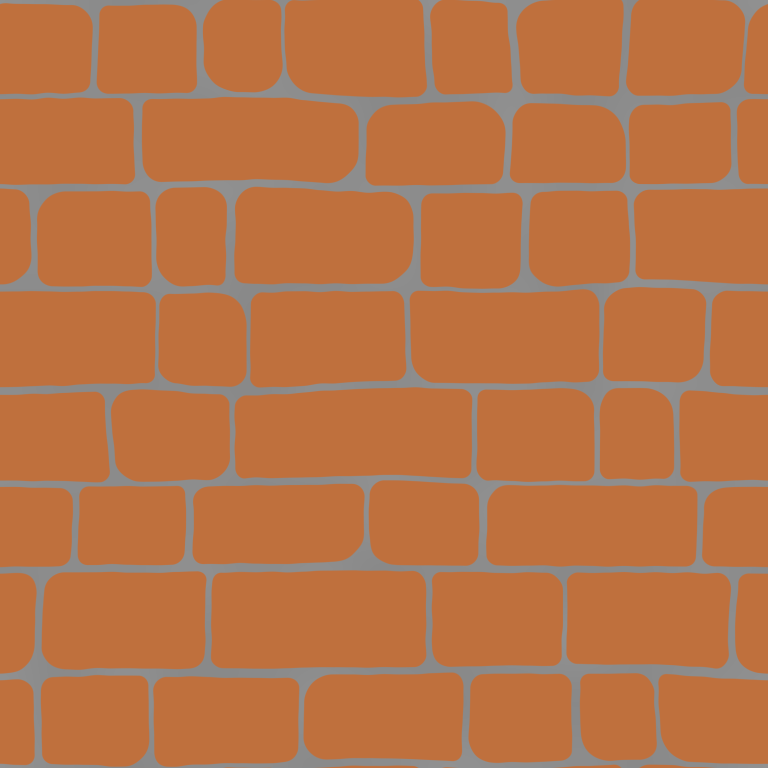
Give the GLSL for this texture, as a WebGL 1 fragment shader.

```glsl
precision highp float;

uniform vec2 u_resolution;

const vec3 STONE_COLOR = vec3(0.75, 0.44, 0.24);
const vec3 MORTAR_COLOR = vec3(0.55);
const float MORTAR_MOTTLE = 0.035;

const float ROWS = 8.0;
const float BASE_STONES = 5.0;      // fewest stones in a row
const float ROW_JITTER = 0.07;      // in row heights
const float JOINT_JITTER = 0.33;    // in mean stone widths

const vec2 INSET_MIN = vec2(0.0018, 0.0020);
const vec2 INSET_MAX = vec2(0.0062, 0.0070);
const float RADIUS_MIN = 0.013;
const float RADIUS_MAX = 0.045;

const float BEND_CELLS = 6.0;       // slow bending of the courses
const float BEND = 0.007;
const float ROUGH_CELLS = 48.0;     // fine chipping of the edges
const float ROUGH = 0.0011;

float hash(vec2 p) {
    vec3 q = fract(vec3(p.xyx) * 0.1031);
    q += dot(q, q.yzx + 33.33);
    return fract((q.x + q.y) * q.z);
}

// Value noise that tiles after the given number of cells
float noise(vec2 p, float cells, float seed) {
    p *= cells;
    vec2 i = floor(p);
    vec2 f = p - i;
    f = f * f * (3.0 - 2.0 * f);
    vec2 a = mod(i, cells) + seed;
    vec2 b = mod(i + 1.0, cells) + seed;
    return mix(mix(hash(a), hash(vec2(b.x, a.y)), f.x),
               mix(hash(vec2(a.x, b.y)), hash(b), f.x), f.y);
}

vec2 warp(vec2 p, float cells, float seed) {
    return 2.0 * vec2(noise(p, cells, seed), noise(p, cells, seed + 71.0)) - 1.0;
}

float joint(float i, float count, float jitter, float seed) {
    return i + jitter * (2.0 * hash(vec2(mod(i, count), seed)) - 1.0);
}

// Start, end and wrapped index of the irregular span containing t
vec3 findSpan(float t, float count, float jitter, float seed) {
    float i = floor(t);
    if (t < joint(i, count, jitter, seed)) i -= 1.0;
    else if (t >= joint(i + 1.0, count, jitter, seed)) i += 1.0;
    return vec3(joint(i, count, jitter, seed),
                joint(i + 1.0, count, jitter, seed), mod(i, count));
}

float roundedBox(vec2 p, vec2 halfSize, float radius) {
    vec2 q = abs(p) - halfSize + radius;
    return length(max(q, 0.0)) + min(max(q.x, q.y), 0.0) - radius;
}

// Signed distance to the stone around p, negative inside
float stoneDistance(vec2 p) {
    float y = p.y * ROWS;
    vec3 course = findSpan(y, ROWS, ROW_JITTER, 17.0);
    float row = course.z;

    // Most rows hold the base count, a few hold one or two more
    float count = BASE_STONES + step(mod(row, 5.0), 0.5)
                + 2.0 * step(ROWS - 1.5, row);
    float x = (p.x + hash(vec2(row, 5.0))) * count;
    vec3 stone = findSpan(x, count, JOINT_JITTER, row + 31.0);

    // Each side is set back from its joint by its own amount
    vec2 scale = vec2(count, ROWS);
    vec2 id = vec2(stone.z, row) + 101.0;
    vec2 lowInset = mix(INSET_MIN, INSET_MAX,
                        vec2(hash(id), hash(id + 23.0)));
    vec2 highInset = mix(INSET_MIN, INSET_MAX,
                         vec2(hash(id + 47.0), hash(id + 83.0)));
    vec2 low = vec2(stone.x, course.x) / scale + lowInset;
    vec2 high = vec2(stone.y, course.y) / scale - highInset;

    // Each corner has its own radius, with a few worn much rounder
    vec2 local = vec2(x, y) / scale - 0.5 * (low + high);
    vec2 halfSize = 0.5 * (high - low);
    float wear = hash(id + 131.0 * step(0.0, local) + 211.0);
    float radius = mix(RADIUS_MIN, RADIUS_MAX, wear * wear * wear);
    radius = min(radius, 0.9 * min(halfSize.x, halfSize.y));
    return roundedBox(local, halfSize, radius);
}

void main() {
    vec2 uv = gl_FragCoord.xy / u_resolution;
    vec2 p = uv + BEND * warp(uv, BEND_CELLS, 3.0)
                + ROUGH * warp(uv, ROUGH_CELLS, 151.0);

    float mottle = noise(uv, 12.0, 307.0) - 0.5;
    vec3 mortar = MORTAR_COLOR + MORTAR_MOTTLE * mottle;

    float edge = 0.75 / min(u_resolution.x, u_resolution.y);
    float cover = 1.0 - smoothstep(-edge, edge, stoneDistance(p));
    gl_FragColor = vec4(mix(mortar, STONE_COLOR, cover), 1.0);
}
```
